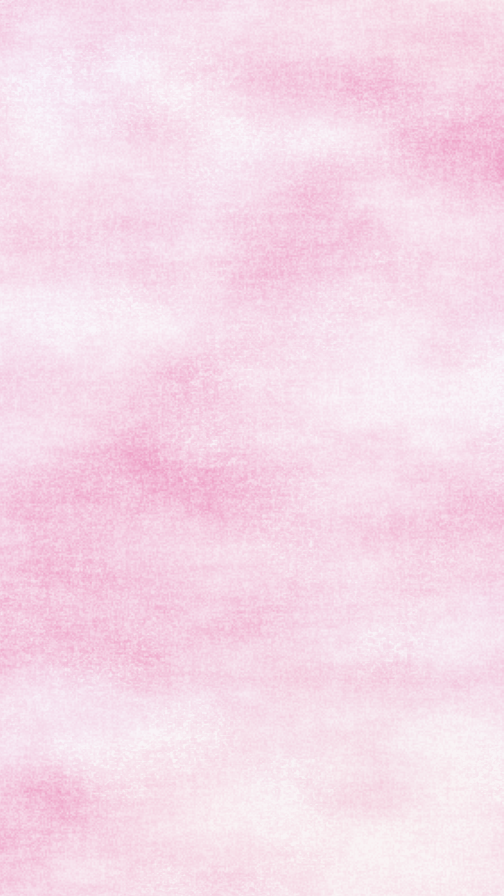
Reproduce this texture procedurally as a WebGL 2 fragment shader.

```glsl
#version 300 es
precision highp float;
// Worn pink canvas: soft washes of pigment, broken up by layered noise,
// then scuffed with horizontal brush streaks and a fine woven grain.
// One pigment value drives a ramp from near white to rose.

uniform vec2 u_resolution;
out vec4 fragColor;

float hash(vec2 cell) {
    vec3 h = fract(cell.xyx * 0.1031);
    h += dot(h, h.yzx + 33.33);
    return fract((h.x + h.y) * h.z);
}

float noise(vec2 p) {
    vec2 cell = floor(p), f = fract(p);
    f = f * f * (3.0 - 2.0 * f);
    return mix(mix(hash(cell), hash(cell + vec2(1, 0)), f.x),
               mix(hash(cell + vec2(0, 1)), hash(cell + vec2(1, 1)), f.x), f.y);
}

float fbm(vec2 p) {
    float sum = 0.0, amplitude = 0.5;
    for (int i = 0; i < 5; i++) {
        sum += amplitude * noise(p);
        p = mat2(1.98, 0.16, -0.16, 1.98) * p + 17.3;
        amplitude *= 0.5;
    }
    return sum;
}

// Soft elliptical wash
float wash(vec2 p, vec2 centre, vec2 radius) {
    vec2 d = (p - centre) / radius;
    return exp(-dot(d, d));
}

void main() {
    vec2 uv = gl_FragCoord.xy / u_resolution;
    vec2 q = gl_FragCoord.xy / u_resolution.y;

    // Ragged outlines for the washes
    vec2 ragged = vec2(fbm(q * vec2(8.0, 12.0) + 3.7), fbm(q * vec2(7.0, 15.0) + 41.2)) - 0.48;
    vec2 p = uv + ragged * vec2(0.32, 0.14);

    // Broad composition: rose areas against bleached areas
    float rose = wash(p, vec2(0.32, 0.48), vec2(0.19, 0.07))
               + 0.9 * wash(p, vec2(0.95, 0.85), vec2(0.24, 0.06))
               + 0.9 * wash(p, vec2(0.15, 0.30), vec2(0.32, 0.05))
               + 0.8 * wash(p, vec2(0.00, 0.09), vec2(0.16, 0.07))
               + 0.5 * wash(p, vec2(0.60, 0.76), vec2(0.16, 0.05))
               + 0.4 * wash(p, vec2(0.70, 0.41), vec2(0.50, 0.06));
    float cream = wash(p, vec2(0.76, 0.13), vec2(0.52, 0.19))
                + wash(p, vec2(1.00, 1.00), vec2(0.30, 0.05));
    float bleached = cream
                   + 0.9 * wash(p, vec2(0.30, 0.80), vec2(0.26, 0.07))
                   + 0.7 * wash(p, vec2(0.10, 0.62), vec2(0.40, 0.07))
                   + 0.9 * wash(p, vec2(0.82, 0.55), vec2(0.24, 0.07));

    // Mottled pigment, with long brush streaks and faint upright threads
    float mottle = fbm(q * vec2(9.0, 15.0) + 8.4) - 0.48;
    float streak = noise(q * vec2(12.0, 170.0)) + noise(q * vec2(30.0, 300.0) + 9.0) - 1.0;
    float upright = noise(q * vec2(190.0, 16.0) + 33.0) - 0.5;
    float pigment = 0.34 + 0.47 * rose - 0.31 * bleached + 0.85 * mottle;
    pigment = max(pigment, 0.35 * pigment + 0.03);
    float worn = smoothstep(0.1, 0.8, pigment);
    pigment += streak * mix(0.05, 0.13, worn) + upright * mix(0.05, 0.11, worn);

    // Woven threads and fine speckle, rougher where pigment is heavy
    float grain = 0.35 * (noise(q * vec2(130.0, 490.0)) - 0.5)
                + 0.3 * (noise(q * vec2(490.0, 120.0) + 51.0) - 0.5)
                + 0.9 * (noise(q * vec2(500.0, 505.0) + 77.3) - 0.5);
    pigment += grain * mix(0.23, 0.52, worn);

    // Small pale flecks gathered in loose clusters
    float cluster = smoothstep(0.42, 0.72, fbm(q * vec2(9.0, 15.0) + 63.0));
    float fleck = smoothstep(0.55, 0.85, noise(q * vec2(340.0, 480.0) + 29.0));
    pigment -= 0.17 * cluster * fleck;

    // Colour ramp with a lilac cast, warming to cream in the bleached corners
    vec3 colour = mix(vec3(0.976, 0.937, 0.962), vec3(0.94, 0.67, 0.805), clamp(pigment, -0.08, 1.3));
    float lilac = smoothstep(0.35, 0.65, fbm(q * 4.0 + 25.0)) * (1.0 - worn);
    colour += lilac * vec3(-0.006, -0.004, 0.008);
    colour += min(cream, 1.0) * vec3(0.0, -0.004, -0.022);
    fragColor = vec4(clamp(colour, 0.0, 1.0), 1.0);
}
```
